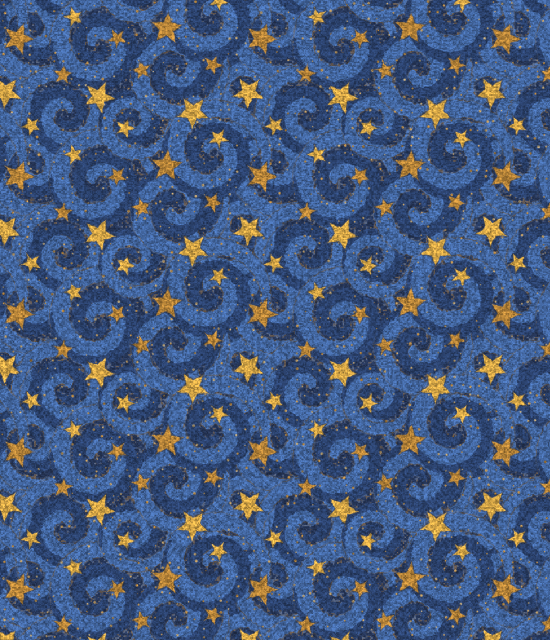
Reproduce this pattern procedurally as a WebGL 2 fragment shader.

```glsl
#version 300 es
precision highp float;
// Woven carpet: gold stars scattered over interlocking blue swirls and fine speckle.
#define TILE vec2(0.380, 0.215)
#define STAR_COUNT 13
#define LARGE_STARS 5.0
#define LARGE_STAR 0.0245
#define SMALL_STAR 0.0145
#define SWIRL_COUNT 7
#define SWIRL_RADIUS 0.076
#define ARM_TURNS 1.55
#define GRAIN_SCALE 330.0
#define GRAIN_GAIN 0.75
#define SPARKLE_CELL 0.013
#define SPARKLE_SHARE 0.30

uniform vec2 u_resolution;
out vec4 fragColor;

const float TAU = 6.28319;
const vec3 NAVY = vec3(0.16, 0.225, 0.365);
const vec3 DEEP_BLUE = vec3(0.17, 0.26, 0.43);
const vec3 LIGHT_BLUE = vec3(0.26, 0.40, 0.625);
const vec3 SLATE = vec3(0.32, 0.36, 0.44);
const vec3 BROWN = vec3(0.39, 0.32, 0.25);
const vec3 CREAM = vec3(0.66, 0.59, 0.45);
const vec3 GOLD = vec3(0.84, 0.66, 0.28);
const vec3 AMBER = vec3(0.69, 0.49, 0.21);

float hash(vec2 p) {
    return fract(sin(dot(p, vec2(127.1, 311.7))) * 43758.55);
}

float noise(vec2 p) {
    vec2 i = floor(p), f = fract(p);
    f *= f * (3.0 - 2.0 * f);
    return mix(mix(hash(i), hash(i + vec2(1, 0)), f.x),
               mix(hash(i + vec2(0, 1)), hash(i + 1.0), f.x), f.y);
}

// Offset from p to the closest repeat of a tile-space centre.
vec2 wrapped(vec2 p, vec2 centre) {
    vec2 d = p / TILE - centre;
    return (d - round(d)) * TILE;
}

// Evenly spread lattice point with some jitter, in tile space.
vec2 scatter(float k, float count, float stride, float jitter) {
    vec2 shift = vec2(hash(vec2(k, count)), hash(vec2(count, k + 3.0))) - 0.5;
    return vec2(k, k * stride) / count + jitter * shift * vec2(0.57, 1.0);
}

float cover(float d, float soft) {
    return 1.0 - smoothstep(-soft, soft, d);
}

// Distance to a spiral ribbon that tapers at both ends.
float spiralArm(vec2 q, float radius, float width, float start) {
    float r = length(q), d = 1.0;
    float angle = mod(atan(q.y, q.x) - start, TAU);
    for (int n = 0; n < 2; n++) {
        float t = (angle / TAU + float(n)) / ARM_TURNS;
        if (t < 1.0) {
            float taper = sqrt(sin(0.5 * TAU * t));
            d = min(d, abs(r - radius * mix(0.10, 1.0, t)) - width * taper);
        }
    }
    return d;
}

// Distance to a five-pointed star.
float star(vec2 q, float radius, float turn) {
    float sector = TAU / 5.0;
    float a = abs(mod(atan(q.y, q.x) + turn, sector) - 0.5 * sector);
    vec2 tip = vec2(radius, 0.0);
    vec2 inner = 0.46 * radius * vec2(cos(0.5 * sector), sin(0.5 * sector));
    vec2 edge = inner - tip;
    return dot(length(q) * vec2(cos(a), sin(a)) - tip, normalize(vec2(edge.y, -edge.x)));
}

void main() {
    vec2 p = gl_FragCoord.xy / u_resolution.y;
    float soft = max(0.0012, 0.8 / u_resolution.y);
    float grain = noise(p * GRAIN_SCALE);
    float fleck = noise(p * GRAIN_SCALE * 0.72 + 41.0);
    float rough = 0.004 * (fleck - 0.5);
    vec3 speckle = mix(SLATE, BROWN, smoothstep(0.45, 0.65, fleck));

    // Dark ground with muted flecks.
    vec3 color = mix(NAVY, speckle, 0.75 * smoothstep(0.55, 0.8, grain));

    // Swirls: a pale ribbon with a speckled rim and a dark ribbon between its turns.
    for (int i = 0; i < SWIRL_COUNT; i++) {
        float k = float(i);
        vec2 q = wrapped(p, scatter(k, float(SWIRL_COUNT), 3.0, 0.16));
        q.x *= mod(k, 3.0) < 1.0 ? -1.0 : 1.0;
        float size = mix(0.78, 1.22, hash(vec2(k, 8.0)));
        float start = TAU * hash(vec2(k, 21.0));
        float pale = spiralArm(q, SWIRL_RADIUS * size, 0.0145 * size, start) + rough;
        float dark = spiralArm(q, SWIRL_RADIUS * size * 0.86, 0.0092 * size, start + 0.5 * TAU) + rough;
        color = mix(color, speckle, 0.65 * cover(pale - 0.0018, soft));
        color = mix(color, LIGHT_BLUE, cover(pale, soft));
        color = mix(color, DEEP_BLUE, cover(dark, soft));
    }

    // Tiny sparkles.
    vec2 cell = floor(p / SPARKLE_CELL);
    vec2 spot = 0.25 + 0.5 * vec2(hash(cell + 5.0), hash(cell + 17.0));
    float dotSize = mix(0.0008, 0.0021, hash(cell + 29.0));
    float sparkle = cover(length(p - (cell + spot) * SPARKLE_CELL) - dotSize, soft);
    color = mix(color, mix(AMBER, CREAM, hash(cell + 37.0)), sparkle * step(hash(cell), SPARKLE_SHARE));

    // Large and small stars in two golds, each with a thin dark rim.
    for (int i = 0; i < STAR_COUNT; i++) {
        float k = float(i);
        float rank = mod(k * 3.0, float(STAR_COUNT));
        vec2 q = wrapped(p, scatter(k, float(STAR_COUNT), 5.0, 0.13));
        float radius = rank < LARGE_STARS ? LARGE_STAR : SMALL_STAR;
        float d = star(q, radius, TAU * hash(vec2(k, 63.0))) + 0.5 * rough;
        vec3 thread = mix(AMBER, GOLD, mod(rank, 2.0) < 1.0 ? 0.9 : 0.15);
        color = mix(color, mix(NAVY, BROWN, 0.35), 0.6 * cover(d - 0.0016, soft));
        color = mix(color, thread, cover(d, soft));
    }

    // Woven grain.
    color *= 1.0 + GRAIN_GAIN * (0.6 * grain + 0.4 * hash(floor(p * GRAIN_SCALE * 1.5)) - 0.5);
    fragColor = vec4(color, 1.0);
}
```
